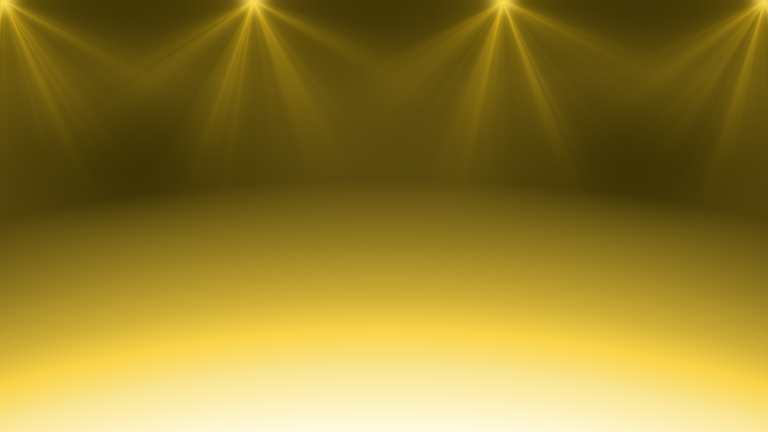
This background is drawn by a Shadertoy shader. Its source:

```glsl
// An empty golden stage: a bright curved floor fades up into a dark wall,
// while four lamps on the top edge cast soft fans of light downwards.
// The floor is a bent colour ramp; each fan sums angular Gaussian beams.

const vec3 WALL = vec3(0.345, 0.283, 0.050);
const vec3 SHADE = vec3(0.235, 0.195, 0.015);
const vec3 OLIVE = vec3(0.60, 0.50, 0.13);
const vec3 OCHRE = vec3(0.81, 0.68, 0.21);
const vec3 GOLD = vec3(0.98, 0.83, 0.28);
const vec3 CREAM = vec3(0.98, 0.89, 0.53);
const vec3 IVORY = vec3(1.00, 0.98, 0.87);
const vec3 BEAM = vec3(0.82, 0.66, 0.09);
const vec3 CORE = vec3(1.00, 0.88, 0.34);

float hash(float n) {
    n = fract(n * 0.1031);
    n *= n + 33.33;
    return fract(n * (n + n));
}

float noise(float x) {
    float cell = floor(x);
    return mix(hash(cell), hash(cell + 1.0), smoothstep(0.0, 1.0, x - cell));
}

float bell(float x, float width) {
    x /= width;
    return exp(-x * x);
}

float ramp(float from, float to, float x) {
    return clamp((x - from) / (to - from), 0.0, 1.0);
}

// Stage colour by height above the curved front of the floor
vec3 floorRamp(float h, vec3 wall) {
    vec3 c = mix(IVORY, CREAM, ramp(0.01, 0.165, h));
    c = mix(c, GOLD, ramp(0.155, 0.235, h));
    c = mix(c, OCHRE, ramp(0.235, 0.315, h));
    c = mix(c, OLIVE, ramp(0.315, 0.43, h));
    return mix(c, wall, ramp(0.43, 0.585, h));
}

// Wall with dim patches at both sides and along the top
vec3 wallColor(vec2 uv) {
    float side = abs(uv.x - 0.5);
    float patches = bell(side - 0.33, 0.16) * bell(uv.y - 0.62, 0.17);
    float ceiling = 0.85 * smoothstep(0.75, 1.0, uv.y);
    return mix(WALL, SHADE, max(patches, ceiling));
}

// Fan strength; p is relative to the lamp, side is -1 or 1 for end lamps
float lampFan(vec2 p, float side, float seed) {
    float r = length(p);
    float angle = atan(p.x, max(-p.y, 0.0001));
    float light = 0.0;
    for (int i = 0; i < 4; i++) {
        float k = float(i);
        float aim = -0.95 + 0.68 * k + 0.07 * (hash(seed + k * 7.0) - 0.5);
        float width = mix(0.13, 0.19, hash(seed + k + 31.0));
        float outer = abs(k - 1.5) > 1.0 ? 0.75 : 1.0;
        light += outer * bell(angle - aim, width);
    }
    light += 0.6 * abs(side) * bell(angle + side * 0.65, 0.13);
    float coarse = noise(angle * 14.0 + seed * 13.0);
    float fine = noise(angle * 33.0 + seed * 29.0);
    float streaks = 0.68 + 0.36 * coarse + 0.28 * fine;
    float down = 0.19 * smoothstep(1.55, 0.6, abs(angle));
    float spread = (down + 0.47 * light) * streaks;
    return spread * exp(-r * 3.7) * smoothstep(0.58, 0.2, r);
}

void mainImage(out vec4 fragColor, in vec2 fragCoord) {
    vec2 uv = fragCoord / iResolution.xy;
    float aspect = iResolution.x / iResolution.y;

    // Floor and wall; the bend relaxes towards the horizon
    float across = 2.0 * uv.x - 1.0;
    float bend = mix(0.13, 0.085, smoothstep(0.3, 0.58, uv.y));
    float h = uv.y + bend * across * across;
    vec3 color = floorRamp(h, wallColor(uv));

    // Lamps
    for (int i = 0; i < 4; i++) {
        float k = float(i);
        float side = k < 0.5 ? -1.0 : (k > 2.5 ? 1.0 : 0.0);
        vec2 lamp = vec2(0.005 + 0.325 * k + 0.016 * max(side, 0.0), 0.998);
        vec2 p = (uv - lamp) * vec2(aspect, 1.0);
        float r = length(p);
        float fan = lampFan(p, side, k + 3.0);
        float halo = 0.6 * exp(-length(p * vec2(1.1, 0.85)) * 14.0);
        color = mix(color, BEAM, clamp(fan + halo, 0.0, 1.0));
        color = mix(color, CORE, 0.9 * bell(r, 0.028));
    }

    fragColor = vec4(clamp(color, 0.0, 1.0), 1.0);
}
```
